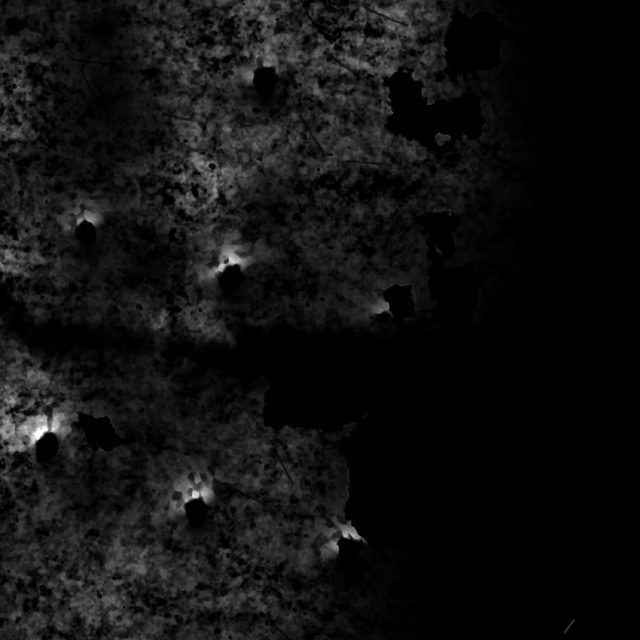
Write a WebGL 2 fragment shader that draws this texture map.

```glsl
#version 300 es
precision highp float;

#define AMBIENT 0.05
#define GRAIN_CONTRAST 4.4
#define STREAK_AMOUNT 0.8
#define WEAR_LEVEL 0.78
#define CHIP_ROUGHNESS 0.036
#define RIM_LIGHT 0.11
#define SCRATCH_COUNT 22
#define PIT_DENSITY 0.08

uniform vec2 u_resolution;
out vec4 fragColor;

// Worn light areas: centre, radius, brightness
const vec4 WORN[12] = vec4[](
  vec4(.36, .93, .16, .19), vec4(.01, .85, .09, .22), vec4(.31, .71, .075, .23),
  vec4(.60, .95, .11, .19), vec4(.70, .76, .09, .11), vec4(.50, .71, .12, .07),
  vec4(.0, .60, .08, .23), vec4(.02, .34, .085, .31), vec4(.28, .51, .07, .16),
  vec4(.12, .06, .17, .14), vec4(.45, .30, .07, .10), vec4(.40, .10, .14, .10));

// Soft stains: centre, radius, strength
const vec4 STAINS[6] = vec4[](
  vec4(.17, .84, .085, .85), vec4(.24, .57, .05, .7), vec4(.40, .86, .05, .7),
  vec4(.42, .69, .05, .6), vec4(.16, .95, .035, .9), vec4(.14, .23, .06, .5));

// Flaked chips: centre, half size
const vec4 CHIPS[11] = vec4[](
  vec4(.745, .928, .048, .05), vec4(.638, .84, .035, .05), vec4(.69, .81, .062, .03),
  vec4(.93, .95, .109, .075), vec4(.69, .635, .026, .034), vec4(.71, .53, .038, .055),
  vec4(.628, .531, .027, .036), vec4(.50, .375, .088, .042), vec4(.164, .32, .02, .026),
  vec4(.73, .26, .19, .12), vec4(.84, .65, .05, .04));

// Bolt holes: centre, radius, glow
const vec4 HOLES[7] = vec4[](
  vec4(.415, .871, .017, .45), vec4(.135, .632, .016, .55), vec4(.361, .564, .019, .75),
  vec4(.600, .505, .009, .36), vec4(.074, .304, .018, .85), vec4(.306, .203, .018, .8),
  vec4(.544, .134, .018, .78));

vec2 hash2(vec2 p) {
  vec3 q = fract(p.xyx * vec3(.1031, .1030, .0973));
  q += dot(q, q.yzx + 33.33);
  return fract((q.xx + q.yz) * q.zy);
}

// Cellular noise: x = smoothly blended cell values, y = nearest distance, z = its value
vec3 cellular(vec2 p) {
  vec2 cell = floor(p), nearest = vec2(4., 0.), sum = vec2(0.);
  for (int j = -1; j <= 1; j++)
    for (int i = -1; i <= 1; i++) {
      vec2 id = cell + vec2(i, j), rnd = hash2(id + 57.);
      float d = length(id + rnd - p), value = fract(rnd.x * 17. + rnd.y * 31.);
      sum += exp(-6. * d * d) * vec2(value, 1.);
      if (d < nearest.x) nearest = vec2(d, value);
    }
  return vec3(sum.x / sum.y, nearest);
}

vec2 wobble(vec2 p) {
  return sin(p.yx * 23. + sin(p * 41.)) + .5 * sin(p.yx * 67. + p * 49.)
       + .2 * sin(p.yx * 173. - p * 121.);
}

float segment(vec2 p, vec2 a, vec2 b) {
  vec2 pa = p - a, ba = b - a;
  return length(pa - ba * clamp(dot(pa, ba) / dot(ba, ba), 0., 1.));
}

float blob(vec2 p, vec4 b) {
  vec2 q = (p - b.xy) / b.z;
  return exp(-dot(q, q));
}

void main() {
  vec2 uv = gl_FragCoord.xy / u_resolution;
  float soft = 1.2 / u_resolution.y;
  vec2 warped = uv + .004 * wobble(uv);

  // Mottled grain and near-horizontal wear streaks
  float coarse = cellular(warped * 19.).x, medium = cellular(warped * 47. + 9.).x;
  float fine = cellular(warped * 105. + 21.).x, dust = cellular(uv * 210.).x;
  float grain = .19 * coarse + .25 * medium + .31 * fine + .25 * dust;
  float streak = cellular(vec2(warped.x * 11., (warped.y + .12 * uv.x) * 75.)).x - .5;
  float rough = CHIP_ROUGHNESS * (.6 * medium + .4 * fine + .4 * coarse - .7);

  // Broad light distribution, fading to the right
  float fade = 1. - smoothstep(.56, .95, uv.x + .17 * (1. - smoothstep(.3, .6, uv.y)));
  float tone = AMBIENT * fade;
  for (int i = 0; i < 12; i++) tone += WEAR_LEVEL * WORN[i].w * blob(warped, WORN[i]);
  for (int i = 0; i < 6; i++) tone *= 1. - STAINS[i].w * blob(warped, STAINS[i]);
  tone *= mix(.15, 1., fade);
  tone *= max(0., 1. + GRAIN_CONTRAST * (grain - .5) + STREAK_AMOUNT * streak);

  // Dark band across the middle
  float bandY = .48 - .11 * uv.x + .05 * (1. - smoothstep(.0, .06, uv.x));
  float bandHalf = .014 + .055 * smoothstep(.2, .65, uv.x);
  float band = abs(warped.y - bandY) - bandHalf + rough;
  tone *= smoothstep(-.012, .034, band);

  // Pits and scratches
  vec2 pit = cellular(warped * 62. + 5.).yz;
  float pitSize = .04 + .2 * fract(pit.y * 37.);
  tone *= 1. - .8 * step(pit.y, PIT_DENSITY) * (1. - smoothstep(pitSize, pitSize + .14, pit.x));
  for (int i = 0; i < SCRATCH_COUNT; i++) {
    vec2 start = hash2(vec2(i, 11)) * vec2(.6, 1.), rnd = hash2(vec2(i, 29));
    float angle = mix(-1.1, .15, rnd.x);
    vec2 end = start + (.025 + .09 * rnd.y) * vec2(cos(angle), sin(angle));
    float d = segment(uv + .0015 * wobble(uv), start, end);
    tone *= 1. - .65 * (1. - smoothstep(.0005, .0015 + soft, d));
  }

  // Bolt holes with glowing upper edges and trailing shadows
  for (int i = 0; i < 7; i++) {
    vec4 hole = HOLES[i];
    vec2 q = uv - hole.xy + .0015 * wobble(uv * 1.3);
    float d = length(q * vec2(1., .72)) - hole.z + .35 * rough;
    float facing = dot(q, vec2(-.38, .92)) / hole.z;
    float glow = .85 * exp(-max(d, 0.) * 85.) + .22 * exp(-max(d, 0.) * 36.);
    glow *= smoothstep(-.1, 1.2, facing) * (.25 + .95 * smoothstep(.55, 1.25, medium + fine));
    tone += hole.w * glow;
    tone *= 1. - .85 * blob(uv, vec4(hole.xy - vec2(-.004, .024), hole.z * 1.5, 0.));
    tone = mix(.003, tone, smoothstep(-.002, .002 + soft, d));
  }

  // Flaked chips with thin lit rims
  for (int i = 0; i < 11; i++) {
    float radius = .7 * min(CHIPS[i].z, CHIPS[i].w);
    vec2 q = abs(warped - CHIPS[i].xy) - CHIPS[i].zw + radius;
    float d = length(max(q, 0.)) + min(max(q.x, q.y), 0.) - radius + rough;
    float rim = exp(-abs(d - .001) * 520.) * smoothstep(.4, .75, medium);
    float lit = min(1., tone * 14.);
    tone = mix(.004, tone, smoothstep(-soft, soft + .001, d)) + RIM_LIGHT * rim * lit;
  }

  // Stray nick in the dark corner
  float nick = segment(uv + .001 * wobble(uv), vec2(.882, .013), vec2(.897, .031));
  tone += .2 * (1. - smoothstep(.0003, .001 + soft, nick));
  fragColor = vec4(vec3(clamp(tone, 0., 1.)) * vec3(1., .995, .985), 1.);
}
```
